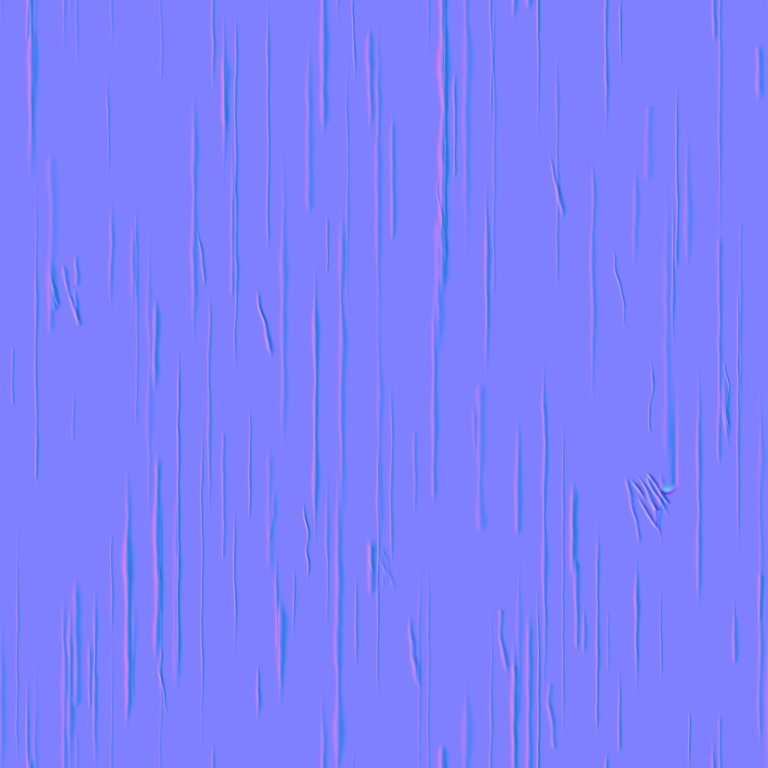
This texture map is drawn by a WebGL 1 fragment shader. Its source:

```glsl
precision highp float;
// Tangent-space normal map of wood: long vertical grain grooves with a few small knots.
uniform vec2 u_resolution;

#define GROOVES 136
#define KNOT_MARKS 6
#define MIN_WIDTH 0.0008
#define MAX_WIDTH 0.0024
#define MIN_HALF_LENGTH 0.04
#define MAX_HALF_LENGTH 0.25
#define MIN_DEPTH 0.22
#define MAX_DEPTH 0.70
#define RIGHT_SOFTNESS 1.45
#define WAVY_SHARE 0.14
#define HOOK_RADIUS 0.012

float hash(float n) {
  return fract(sin(n * 12.9898) * 4375.85);
}

// 1D gradient noise, roughly -1 to 1
float gradientNoise(float x, float seed) {
  float cell = floor(x), f = x - cell;
  float left = hash(cell + seed * 7.31) * 2.0 - 1.0;
  float right = hash(cell + 1.0 + seed * 7.31) * 2.0 - 1.0;
  return 2.0 * mix(left * f, right * (f - 1.0), f * f * (3.0 - 2.0 * f));
}

// Sideways course of a groove along its length
float coursePath(float y, float lean, float wiggle, float seed) {
  return lean * y + wiggle * (gradientNoise(y * 13.0, seed)
                            + 0.4 * gradientNoise(y * 37.0, seed + 5.0));
}

// Offset on a canvas that repeats at its edges
vec2 wrapOffset(vec2 p, vec2 centre) {
  return fract(p - centre + 0.5) - 0.5;
}

// Slope of a V-like cross section that peaks at 1 one width from the centre
float wallSlope(float u) {
  return -1.65 * u * exp(-0.5 * u * u);
}

// Normal tilt of one groove centred at the origin
vec2 groove(vec2 q, float halfLength, float width, float depth,
            float lean, float wiggle, float seed) {
  float t = q.y / halfLength;
  if (abs(t) >= 1.0 || abs(q.x) > 0.06) return vec2(0.0);

  float course = coursePath(q.y, lean, wiggle, seed);
  float ahead = coursePath(q.y + 0.001, lean, wiggle, seed);
  float d = q.x - course;

  // Each end fades at its own pace
  float taper = smoothstep(0.0, mix(0.08, 0.9, hash(seed + 0.31)), 1.0 - t)
              * smoothstep(0.0, mix(0.08, 0.9, hash(seed + 0.57)), 1.0 + t);
  float swell = 1.0 + 0.5 * gradientNoise(q.y * 16.0, seed + 2.0);
  float w = width * swell * mix(0.6, 1.0, taper);
  w = max(w, 0.6 / u_resolution.y);
  w *= d > 0.0 ? RIGHT_SOFTNESS : 1.0;

  return wallSlope(d / w) * depth * taper * vec2(1.0, (course - ahead) / 0.001);
}

// Short slanted marks crowded around a knot
vec2 knot(vec2 q, float strength, float lean, float seed) {
  vec2 tilt = vec2(0.0);
  if (abs(q.x) > 0.1 || abs(q.y) > 0.1) return tilt;
  for (int i = 0; i < KNOT_MARKS; i++) {
    float id = seed + float(i) * 3.17;
    vec2 offset = (vec2(hash(id), hash(id + 0.4)) - 0.5) * vec2(0.034, 0.05);
    tilt += groove(q - offset, mix(0.016, 0.036, hash(id + 0.8)), 0.0015,
                   strength, lean * mix(0.5, 1.3, hash(id + 1.2)), 0.008, id);
  }
  return tilt;
}

// Raised ridge that runs down and curls to the left
vec2 hook(vec2 q) {
  bool straight = q.y > 0.0;
  float d = (straight ? q.x : length(q)) - HOOK_RADIUS;
  vec2 across = straight ? vec2(1.0, 0.0) : q / max(length(q), 0.0001);
  float fade = smoothstep(-HOOK_RADIUS, 0.0, q.x) * (1.0 - smoothstep(0.0, 0.16, q.y));
  return -wallSlope(d / (d < 0.0 ? 0.0032 : 0.0016)) * 0.55 * fade * across;
}

void main() {
  vec2 p = gl_FragCoord.xy / u_resolution;
  vec2 tilt = vec2(0.0);

  // Scattered grain
  for (int i = 0; i < GROOVES; i++) {
    float id = float(i) + 1.0;
    vec2 centre = vec2((id + 4.0 * hash(id + 0.13)) / float(GROOVES), hash(id * 1.7 + 0.29));
    float wavy = step(1.0 - WAVY_SHARE, hash(id + 0.43));
    float size = pow(hash(id * 2.3 + 0.61), 1.4) * (1.0 - 0.9 * wavy);
    float halfLength = mix(MIN_HALF_LENGTH, MAX_HALF_LENGTH, size);
    float width = mix(MIN_WIDTH, MAX_WIDTH, pow(hash(id * 3.1 + 0.77), 1.3));
    float depth = mix(MIN_DEPTH, MAX_DEPTH, hash(id * 1.3 + 0.91));
    float lean = -0.14 * wavy * hash(id + 0.19);
    float wiggle = mix(0.0016, 0.008, wavy);
    tilt += groove(wrapOffset(p, centre), halfLength, width, depth, lean, wiggle, id);
  }

  // Knots and the curl beside one of them
  tilt += knot(wrapOffset(p, vec2(0.083, 0.625)), 0.5, -0.15, 211.0);
  tilt += knot(wrapOffset(p, vec2(0.848, 0.345)), 0.5, -0.65, 307.0);
  tilt += knot(wrapOffset(p, vec2(0.492, 0.275)), 0.2, -0.12, 419.0);
  tilt += hook(wrapOffset(p, vec2(0.868, 0.371)));

  // Unit normal packed into colour
  tilt *= min(1.0, 0.72 / max(length(tilt), 0.0001));
  vec3 normal = vec3(tilt, sqrt(1.0 - dot(tilt, tilt)));
  gl_FragColor = vec4(normal * 0.5 + vec3(0.497, 0.503, 0.5), 1.0);
}
```
